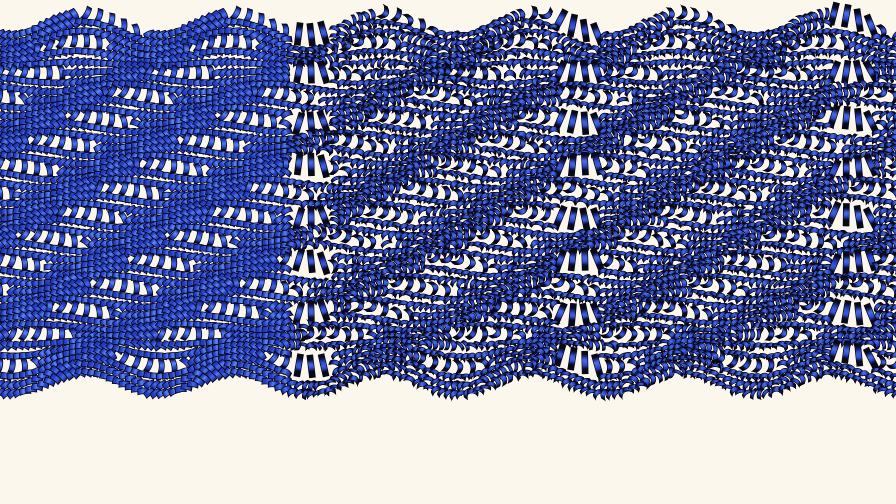
A Shadertoy shader for this pattern:

```glsl
const vec3 CREAM = vec3(0.99, 0.97, 0.93);
const vec3 INK = vec3(0.03, 0.03, 0.09);
const vec3 COBALT = vec3(0.13, 0.22, 0.75);
const vec3 SKY = vec3(0.36, 0.54, 0.96);

const float TAU = 6.2831853;
const float PERIOD = 0.2963;        // wave length, six across
const float STEP = PERIOD / 24.0;   // spacing of ribbons in a row
const float ROW = 0.0158;           // spacing of rows, three to a comb
const float LAST_ROW = 45.0;
const float TOP = 0.048;
const float EDGE_WAVE = 0.021;      // wave height at the borders
const float INNER_WAVE = 0.008;     // wave height inside the band
const float WAVE_LAG = 0.68;
const float DRIFT = 0.0885;         // phase shift per row, in periods
const float PHASE = 1.742;
const float OUTLINE = 0.0015;
const float CHAOS_START = 0.565;
const float FAN_START = 0.613;
const float FAN_GAP = 0.537;

float hash(vec2 p) {
    p = fract(p * vec2(0.1031, 0.1137));
    p += dot(p, p.yx + 33.33);
    return fract((p.x + p.y) * p.x * 97.3);
}

mat2 rotate(float a) {
    float c = cos(a), s = sin(a);
    return mat2(c, s, -s, c);
}

float box(vec2 p, vec2 halfSize) {
    vec2 d = abs(p) - halfSize;
    return length(max(d, 0.0)) + min(max(d.x, d.y), 0.0);
}

// Signed distance across to the nearest fan axis
float fanOffset(float x) {
    float n = max(0.0, round((x - FAN_START) / FAN_GAP));
    return x - FAN_START - n * FAN_GAP;
}

// Lay one ribbon over the colour below it
vec3 layRibbon(vec3 below, vec2 p, vec2 id, float pixel) {
    float r1 = hash(id + 17.0);
    float r2 = hash(id.yx + 71.0);
    float x = id.x * STEP;
    float chaos = smoothstep(CHAOS_START - 0.02, CHAOS_START + 0.04, x);
    float group = 3.0 * floor((id.y + 1.0) / 3.0);
    bool combRow = id.y == group && id.y < LAST_ROW;
    float phase = TAU * (x / PERIOD + DRIFT * group - PHASE);
    float gap = smoothstep(-0.1, 0.3, cos(phase) + (r1 - 0.5) * 0.7 * chaos);
    float open = combRow ? gap : 0.0;

    // Straight ribs spread around the fan axes
    float offset = fanOffset(x);
    float fanRow = mod(id.y, 6.0);
    bool inFan = chaos > 0.5 && abs(offset) < 0.045;
    bool rib = inFan && fanRow == 0.0;
    if (inFan && (fanRow == 1.0 || fanRow == 5.0)) return below;

    // Combs and fans keep every second ribbon
    if ((rib || open > 0.5) && mod(id.x, 2.0) > 0.5) return below;

    // Dense scales turn in an arc between the open combs
    float scaleAngle = 1.45 + mix(0.75, 1.0, chaos) * sin(phase) * (1.0 - 0.6 * gap);
    float combAngle = -0.2 + mix(0.4, 0.6, chaos) * sin(phase);
    float angle = mix(scaleAngle, combAngle, open);
    angle += (r1 - 0.5) * mix(0.3, 1.1, chaos);
    vec2 halfSize = mix(vec2(0.0064, 0.0115), vec2(0.0058, 0.0140), open);
    halfSize.x *= mix(1.0, mix(0.55 + 0.35 * r2, 0.95, open), chaos);
    float bend = mix(12.0, 22.0 + 36.0 * r2, chaos);
    if (rib) {
        angle = offset * 10.0 + (r1 - 0.5) * 0.2;
        halfSize = vec2(0.0066, 0.023);
        bend = 0.0;
    }

    // Borders share one wave, inner rows drift sideways
    float border = smoothstep(9.0, 0.0, min(id.y, LAST_ROW - id.y));
    float edgePhase = TAU * (x / PERIOD - PHASE + WAVE_LAG);
    float innerPhase = edgePhase + TAU * DRIFT * id.y;
    float wave = mix(INNER_WAVE * cos(innerPhase), EDGE_WAVE * cos(edgePhase), border);

    vec2 q = rotate(angle) * (p - vec2(x, TOP + id.y * ROW + wave));
    q.x += bend * q.y * q.y;
    float d = box(q, halfSize - 0.001) - 0.001;

    // Gloss runs along the ribbon and ends in hard dark bands
    float along = q.y / halfSize.y;
    float dark = (0.3 + 0.25 * r1) * chaos + 0.25 * max(open, float(rib));
    float light = smoothstep(-1.0, -0.35, along + 0.3 - dark * 0.8);
    light *= 1.0 - smoothstep(0.6, 1.05, along + dark * 0.7);
    float gloss = exp(-7.0 * pow(along - 0.15 + 0.4 * r2, 2.0));
    vec3 paint = mix(INK, COBALT, light);
    paint = mix(paint, SKY, gloss * light * mix(0.95, 0.65, chaos) * (0.5 + 0.5 * r2));
    paint = mix(paint, INK, smoothstep(-OUTLINE - pixel * 0.5, -OUTLINE + pixel * 0.5, d));
    return mix(below, paint, clamp(0.5 - d / pixel, 0.0, 1.0));
}

void mainImage(out vec4 fragColor, in vec2 fragCoord) {
    vec2 p = fragCoord / iResolution.y;
    p.y = 1.0 - p.y;
    float pixel = 1.0 / iResolution.y;
    vec2 cell = round(vec2(p.x / STEP, (p.y - TOP) / ROW));

    vec3 colour = CREAM;
    for (int j = -3; j <= 3; j++) {
        float row = cell.y + float(j);
        if (row < 0.0 || row > LAST_ROW) continue;
        for (int i = -3; i <= 3; i++) {
            colour = layRibbon(colour, p, vec2(cell.x + float(i), row), pixel);
        }
    }
    fragColor = vec4(colour, 1.0);
}
```
